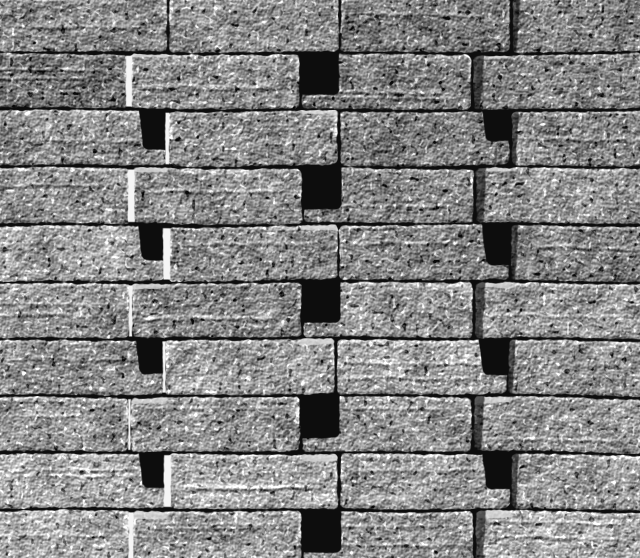
Write a WebGL 1 fragment shader that draws this texture.

```glsl
precision highp float;
// Dry-stacked wall of weathered grey bricks: ten courses, alternate ones shifted
// sideways, with black overhang shadows and sunlit cracks. Each brick is a rounded
// box in its own cell; its worn face is a noise height field lit from above.
uniform vec2 u_resolution;

const float ROWS = 9.75;        // courses over the canvas height
const float BRICK_LENGTH = 3.0; // in course heights
const float SHADOW = 0.05;
const float SUNLIT = 0.96;

float hash(vec2 p) {
  vec3 q = fract(vec3(p.xyx) * 0.1031);
  q += dot(q, q.yzx + 33.33);
  return fract((q.x + q.y) * q.z);
}

float slope(vec2 corner, vec2 offset) {
  float angle = 6.2832 * hash(corner);
  return dot(vec2(cos(angle), sin(angle)), offset);
}

// Gradient noise, about -0.7 to 0.7
float noise(vec2 p) {
  vec2 i = floor(p), f = p - i, e = vec2(0.0, 1.0);
  vec2 u = f * f * f * (f * (f * 6.0 - 15.0) + 10.0);
  return mix(mix(slope(i, f), slope(i + e.yx, f - e.yx), u.x),
             mix(slope(i + e.xy, f - e.xy), slope(i + e.yy, f - e.yy), u.x), u.y);
}

float roundedBox(vec2 p, vec2 halfSize, float radius) {
  vec2 d = abs(p) - halfSize + radius;
  return length(max(d, 0.0)) + min(max(d.x, d.y), 0.0) - radius;
}

float inside(float dist, float blur) { return 1.0 - smoothstep(-blur, blur, dist); }

float bump(float t) { return exp(-t * t); }

// Three round plug marks along a brick, some nearly worn away
float plugMarks(vec2 q, vec2 id) {
  float marks = 0.0;
  for (int i = -1; i <= 1; i++) {
    float k = float(i);
    float strength = 0.3 + 0.7 * hash(id * 3.0 + k + 20.0);
    vec2 center = vec2(1.5 + 1.27 * k, 0.42 + 0.2 * hash(id + 9.0));
    float r = length(q - center) + 0.04 * noise(q * 9.0 + id * 5.0);
    marks += strength * (bump((r - 0.1) / 0.03) + 0.35 * inside(r - 0.06, 0.03));
  }
  return marks;
}

// Long pressed ridge, present on some bricks only
float ridge(vec2 q, vec2 id, float seed) {
  float level = mix(0.2, 0.78, hash(id + seed));
  float dy = q.y - level - 0.05 * noise(vec2(q.x * 1.6, seed + id.y));
  float ends = smoothstep(0.1, 0.4, q.x) * (1.0 - smoothstep(2.3, 2.8, q.x));
  return step(0.45, hash(id * 2.0 + seed)) * ends * bump(dy / 0.035);
}

float faceHeight(vec2 q, vec2 id) {
  vec2 g = q + id * vec2(7.3, 5.1);
  float grit = 0.5 * noise(g * 5.0) + 0.45 * noise(g * 11.0) + 0.3 * noise(g * 21.0);
  return grit + 0.35 * (ridge(q, id, 31.0) + ridge(q, id, 57.0)) - 0.22 * plugMarks(q, id);
}

float brickFace(vec2 q, vec2 id) {
  vec2 g = q + id * vec2(7.3, 5.1);
  float tone = mix(0.5, 0.64, id.y / ROWS) + 0.14 * (hash(id + 4.0) - 0.5);
  float relief = faceHeight(q, id) - faceHeight(q - vec2(0.012, 0.025), id);
  float stains = 0.16 * noise(g * 1.7) + 0.16 * noise(g * 6.0) + 0.14 * noise(g * 17.0);
  float flecks = 0.3 * smoothstep(0.2, 0.5, noise(g * 12.0 + 13.0));
  float pits = 0.35 * smoothstep(0.25, 0.5, noise(g * 9.0 + 47.0));
  return tone + 0.75 * relief + stains + flecks - pits - 0.1 * plugMarks(q, id);
}

void main() {
  // Course, brick and position within the brick, y pointing down
  vec2 p = gl_FragCoord.xy / u_resolution.y;
  p = vec2(p.x, 1.0 - p.y) * ROWS + vec2(0.0, 0.08);
  p.y += 0.07 * noise(p * vec2(0.4, 0.3) + 3.0);
  float blur = ROWS / u_resolution.y;
  float row = floor(p.y), odd = mod(row, 2.0);
  float x = p.x + BRICK_LENGTH - mix(2.9, 2.26, odd) - 0.08 * (hash(vec2(row, 6.0)) - 0.5);
  float col = floor(x / BRICK_LENGTH), protruding = mod(col, 2.0);
  vec2 id = vec2(col, row);
  vec2 q = vec2(x - col * BRICK_LENGTH, p.y - row);
  float rough = 0.03 * noise(p * 4.0) + 0.018 * noise(p * 13.0);

  // Slightly tilted, chipped outline with a bright upper and dim lower rim
  vec2 d = q - vec2(1.5, 0.5);
  d.y += 0.025 * (hash(id + 2.0) - 0.5) * d.x;
  float edge = roundedBox(d, vec2(1.475, 0.475), 0.08) + rough;
  float rim = smoothstep(-0.08, -0.02, edge);
  float face = brickFace(q, id) + rim * (d.y < 0.0 ? 0.2 : -0.08);

  // Exposed upper ledges and the dim left ends of the last column
  float exposed = mix(smoothstep(2.3, 2.4, q.x), 1.0 - smoothstep(0.6, 0.7, q.x), odd);
  float ledge = inside(q.y - 0.05 - 0.012 * row + rough, 0.015);
  face = mix(face, 0.85 + 0.5 * rough, 0.8 * ledge * exposed * protruding);
  float sideWidth = mix(0.14, 0.2, odd) - 0.05 * q.y;
  face *= 1.0 - 0.6 * inside(q.x - sideWidth + rough, 0.02) * step(2.5, col);

  // Overhang shadow on the recessed columns
  float depth = mix(0.5 + 0.28 * hash(id + 15.0), 0.74, odd);
  vec2 s = q - vec2(mix(2.97 + 0.12 * q.y, 0.2, odd), 0.1);
  float overhang = inside(roundedBox(s, vec2(0.47, depth - 0.1), 0.1) + 0.5 * rough, blur);
  face = mix(face, SHADOW, overhang * (1.0 - protruding) * step(0.5, row));

  // Light shining through the first upright joint
  float shade = mix(SHADOW, face, inside(edge, blur));
  float opening = hash(vec2(row, 8.0));
  float crackWidth = 0.022 + 0.045 * opening * opening;
  float crack = inside(abs(x - BRICK_LENGTH) - crackWidth + 0.5 * rough, blur);
  crack *= inside(abs(q.y - 0.5) - 0.45, blur) * step(0.5, row);
  gl_FragColor = vec4(vec3(clamp(mix(shade, SUNLIT, crack), 0.03, 1.0)), 1.0);
}
```
